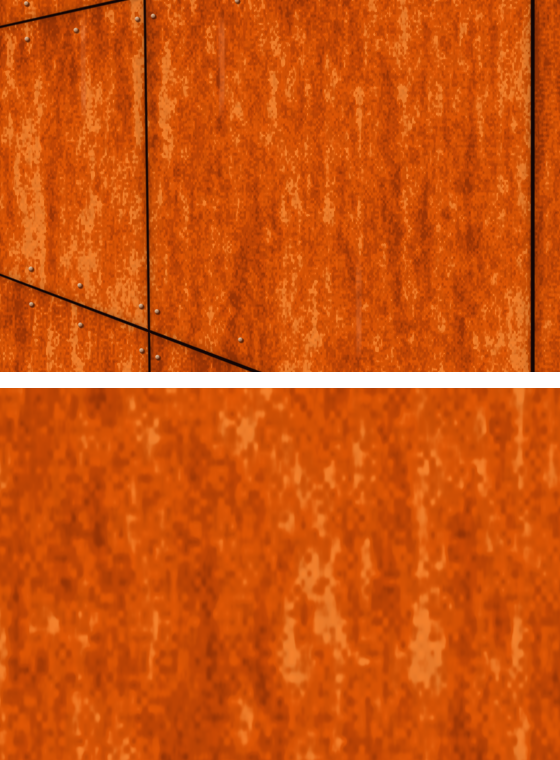
Top, the full canvas; bottom, a detail of the centre.
A Shadertoy shader for this texture:

```glsl
// Rusted steel cladding seen at an angle: a perspective grid of riveted panels
// split by dark joints. Rust is layered from stretched value noise: broad washes,
// vertical runs, blotches and fine grain, with pale flakes and drips on top.

#define VANISH vec2(-1.106, 0.679)   // vanishing point, in canvas heights
#define ROW_START 0.379              // slope of the lower joint
#define ROW_STEP 0.602               // slope between joints
#define COL_START 0.666              // inverse depth of the first upright joint
#define COL_STEP 0.272               // inverse depth between upright joints
#define LEAN 0.0125                  // tilt of the uprights at the left
#define DEEP vec3(0.62, 0.21, 0.02)
#define RUST vec3(0.75, 0.27, 0.02)
#define ORANGE vec3(0.83, 0.32, 0.02)
#define LIGHT vec3(0.89, 0.41, 0.09)
#define PALE vec3(0.92, 0.52, 0.21)
#define JOINT vec3(0.07, 0.02, 0.02)

float hash(vec2 p) {
    return fract(sin(dot(p, vec2(127.1, 311.7))) * 43758.5);
}

float noise(vec2 p) {
    vec2 i = floor(p), f = fract(p);
    f = f * f * (3.0 - 2.0 * f);
    vec2 e = vec2(0.0, 1.0);
    return mix(mix(hash(i), hash(i + e.yx), f.x),
               mix(hash(i + e.xy), hash(i + e.yy), f.x), f.y);
}

float fbm(vec2 p) {
    float sum = 0.0, amp = 0.533;
    for (int i = 0; i < 4; i++) {
        sum += amp * noise(p);
        p = p * 2.03 + 17.3;
        amp *= 0.5;
    }
    return sum;
}

// Canvas position to (column, row); joints lie on the whole numbers
vec2 toPanel(vec2 p) {
    float x = p.x + LEAN * (p.y - 0.5) * (1.434 - p.x);
    float depth = x - VANISH.x;
    return vec2((COL_START - 1.0 / depth) / COL_STEP,
                ((p.y - VANISH.y) / depth + ROW_START) / ROW_STEP);
}

// (column, row) back to the canvas
vec2 toCanvas(vec2 g) {
    float depth = 1.0 / (COL_START - COL_STEP * g.x);
    float x = depth + VANISH.x;
    float y = VANISH.y + (g.y * ROW_STEP - ROW_START) * depth;
    return vec2(x - LEAN * (y - 0.5) * (1.434 - x), y);
}

vec3 rustColor(vec2 p, vec2 g) {
    vec2 id = floor(g), f = fract(g);
    vec2 q = p + id * vec2(3.7, 5.3);
    float wash = fbm(q * vec2(9.0, 0.7)) - 0.5;
    float run = fbm(q * vec2(34.0, 2.6)) - 0.5;
    float blotch = fbm(q * vec2(58.0, 24.0)) - 0.5;
    float grain = noise(q * vec2(190.0, 140.0)) - 0.5;

    // Each column of panels weathers differently
    float age = id.x < 0.0 ? 0.07 : (id.x < 1.0 ? mix(-0.07, 0.06, f.x) : -0.22);
    float stain = smoothstep(0.72, 0.96, f.y) * (0.15 + 0.5 * (1.0 - f.x) * fbm(q * 5.0));
    float tone = 0.47 + age - 0.6 * stain
               + 0.7 * wash + 0.9 * run + 0.9 * blotch + 0.3 * grain;

    vec3 col = mix(DEEP, RUST, smoothstep(-0.05, 0.27, tone));
    col = mix(col, ORANGE, smoothstep(0.27, 0.5, tone));
    col = mix(col, LIGHT, smoothstep(0.52, 0.85, tone));

    // Pale flakes gathered along the runs
    float flake = 0.8 * blotch + 0.35 * grain + 0.8 * run + 0.4 * wash + 0.9 * age;
    col = mix(col, PALE, 0.6 * smoothstep(0.14, 0.34, flake));

    // Long chalky drips
    for (int i = 0; i < 3; i++) {
        float k = float(i);
        vec2 c = vec2(0.225 + 0.37 * k, 0.82 - 0.65 * step(1.5, k));
        vec2 d = abs(p - c + vec2(0.012 * run, 0.0)) / vec2(0.011, 0.16);
        float drip = smoothstep(1.0, 0.4, d.x) * smoothstep(1.0, 0.5, d.y);
        col = mix(col, vec3(0.84, 0.40, 0.17), drip * (0.5 + blotch));
    }
    return col * (1.0 + 0.12 * grain);
}

void mainImage(out vec4 fragColor, in vec2 fragCoord) {
    vec2 p = fragCoord / iResolution.y;
    float px = 1.0 / iResolution.y;
    vec2 g = toPanel(p);
    float depth = p.x - VANISH.x;
    vec3 col = rustColor(p, g);

    // Joints: distance across each, in canvas heights
    vec2 off = abs(g - round(g));
    vec2 gap = off * vec2(COL_STEP * depth * depth, 0.95 * ROW_STEP * depth);
    gap -= depth * vec2(0.0020, 0.0026);
    float edge = min(gap.x, gap.y);
    col *= 1.0 - 0.18 * exp(-max(edge, 0.0) * 90.0);
    col = mix(JOINT, col, smoothstep(-px, px, edge));

    // Rivets: four along each panel edge, each with a small shadow
    float slot = clamp(round((fract(g.x) - 0.035) / 0.31), 0.0, 3.0);
    float side = g.y < round(g.y) ? -1.0 : 1.0;
    vec2 rivet = toCanvas(vec2(floor(g.x) + 0.035 + 0.31 * slot,
                               round(g.y) + 0.067 * side));
    vec2 r = p - rivet;
    float radius = 0.0055;
    float shade = smoothstep(radius + 0.004, radius - 0.002, length(r - vec2(0.003, -0.003)));
    float head = smoothstep(radius + px, radius - px, length(r));
    float shine = clamp(0.6 + dot(r, vec2(-0.5, 0.8)) / radius * 0.5, 0.0, 1.0);
    col = mix(col, vec3(0.22, 0.07, 0.02), 0.75 * shade);
    col = mix(col, mix(vec3(0.45, 0.22, 0.10), vec3(0.93, 0.80, 0.66), shine), head);

    fragColor = vec4(col, 1.0);
}
```
